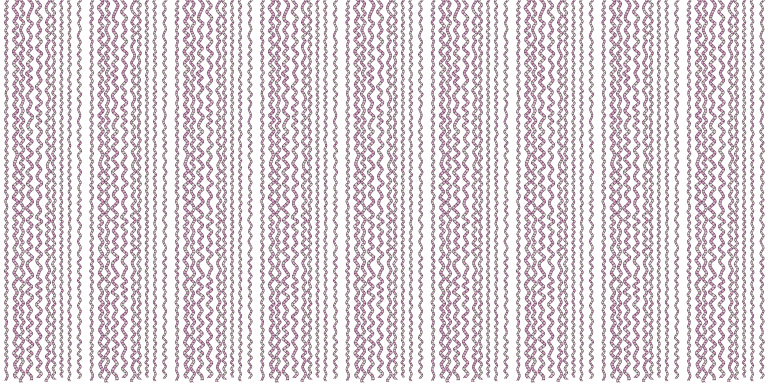
A Shadertoy shader for this pattern:

```glsl
// Vertical stripes of wavy beaded strands in pink and grey on white, in repeated groups.

const float TILES = 9.0;         // groups across the canvas
const float UNITS = 100.0;       // length units per group width
const int STRAND_COUNT = 10;
const int SAMPLES = 2;           // supersampling grid per axis
const float SOFTNESS = 0.55;     // edge blur in sample spacings
const float TAU = 6.2832;
const float SHARPNESS = 0.9;     // 0 = sine wave, 1 = zigzag
const float KINK = 0.4;          // size of the uneven second wave
const float BEAD_LENGTH = 2.7;
const float SEAM = 0.12;         // dark share at each end of a bead
const float OUTLINE = 0.52;      // outline width in units
const float DRIFT = 5.0;         // phase wander in radians
const float END_MIN = 1.0;       // range of heights where strands end
const float END_MAX = 8.0;

const vec3 PAPER = vec3(0.995);
const vec3 INK = vec3(0.36, 0.27, 0.32);
const vec3 PINK = vec3(0.83, 0.58, 0.75);
const vec3 GREY = vec3(0.81, 0.82, 0.77);
const vec3 PALE = vec3(0.96, 0.90, 0.94);

// Each strand: centre, amplitude, wavelength, half width
const vec4 STRANDS[STRAND_COUNT] = vec4[](
    vec4(7.5, 1.1, 9.0, 1.3),
    vec4(18.3, 2.0, 13.0, 1.8),
    vec4(25.8, 1.8, 12.0, 1.6),
    vec4(34.8, 2.5, 14.0, 1.75),
    vec4(45.7, 2.3, 14.0, 1.65),
    vec4(56.3, 1.8, 12.0, 1.5),
    vec4(63.0, 1.4, 10.0, 1.35),
    vec4(72.0, 1.0, 8.0, 1.2),
    vec4(81.5, 1.1, 9.0, 1.2),
    vec4(93.0, 1.5, 11.0, 1.2));

float hash(vec2 p) {
    vec3 q = fract(p.xyx * 0.1031);
    q += dot(q, q.yzx + 33.33);
    return fract((q.x + q.y) * q.z);
}

// Smooth noise along one axis and its slope, with a row per seed
vec2 noise(float x, float seed) {
    float i = floor(x);
    float f = fract(x);
    float a = hash(vec2(i, seed));
    float b = hash(vec2(i + 1.0, seed));
    return vec2(a + (b - a) * f * f * (3.0 - 2.0 * f), (b - a) * 6.0 * f * (1.0 - f));
}

// Position and slope of a strand's centre line at height y
vec2 strandCurve(vec4 strand, float y, float seed) {
    vec2 wander = DRIFT * noise(y / 25.0, seed);
    float phase = TAU * (y / strand.z + 0.618 * seed) + wander.x;
    float rate = TAU / strand.z + wander.y / 25.0;
    float s = SHARPNESS * sin(phase);
    float peak = asin(SHARPNESS);
    float wave = asin(s) / peak;
    float waveSlope = SHARPNESS * cos(phase) * rate * inversesqrt(1.0 - s * s) / peak;
    float kinkLength = 0.35 * strand.z;
    vec2 kink = 2.0 * KINK * noise(y / kinkLength, seed + 13.0);
    return vec2(strand.x + strand.y * (wave + kink.x - KINK),
                strand.y * (waveSlope + kink.y / kinkLength));
}

// Fill of one bead; wide strands carry more pink
vec3 beadColour(float bead, float seed, float halfWidth) {
    float pick = hash(vec2(bead, seed + 53.0));
    float pinkShare = mix(0.4, 0.75, smoothstep(1.2, 1.7, halfWidth));
    vec3 fill = pick < pinkShare ? PINK : GREY;
    return mix(fill, PALE, 0.6 * fract(pick * 17.0));
}

vec3 pattern(vec2 p, float blur) {
    vec3 colour = PAPER;
    for (int i = 0; i < STRAND_COUNT; i++) {
        vec4 strand = STRANDS[i];
        float reach = 1.5 * strand.y + 2.0 * strand.w + blur;
        if (abs(p.x - strand.x) > reach) continue;
        float seed = float(i) + 1.0;
        float end = mix(END_MIN, END_MAX, fract(seed * 0.37));

        // Slope turns the horizontal gap into a distance to the curve
        vec2 curve = strandCurve(strand, p.y, seed);
        float gap = p.x - curve.x;
        float dist = abs(gap) * inversesqrt(1.0 + curve.y * curve.y);
        float cover = smoothstep(-blur, blur, strand.w - dist);
        cover *= smoothstep(-blur, blur, p.y - end);

        // Beads run along the strand, split by dark seams
        float along = (p.y + 0.5 * curve.y * gap) / BEAD_LENGTH;
        float seamGap = 0.5 - abs(fract(along) - 0.5);
        float inside = smoothstep(-blur, blur, strand.w - OUTLINE - dist);
        inside *= smoothstep(-blur, blur, (seamGap - SEAM) * BEAD_LENGTH);
        vec3 bead = mix(INK, beadColour(floor(along), seed, strand.w), inside);
        colour = mix(colour, bead, cover);
    }
    return colour;
}

void mainImage(out vec4 fragColor, in vec2 fragCoord) {
    float pixel = TILES * UNITS / iResolution.x;
    float blur = SOFTNESS * pixel / float(SAMPLES);
    vec3 sum = vec3(0.0);
    for (int j = 0; j < SAMPLES; j++) {
        for (int i = 0; i < SAMPLES; i++) {
            vec2 offset = (vec2(i, j) + 0.5) / float(SAMPLES) - 0.5;
            vec2 p = (fragCoord + offset) * pixel;
            sum += pattern(vec2(mod(p.x, UNITS), p.y), blur);
        }
    }
    fragColor = vec4(sum / float(SAMPLES * SAMPLES), 1.0);
}
```
